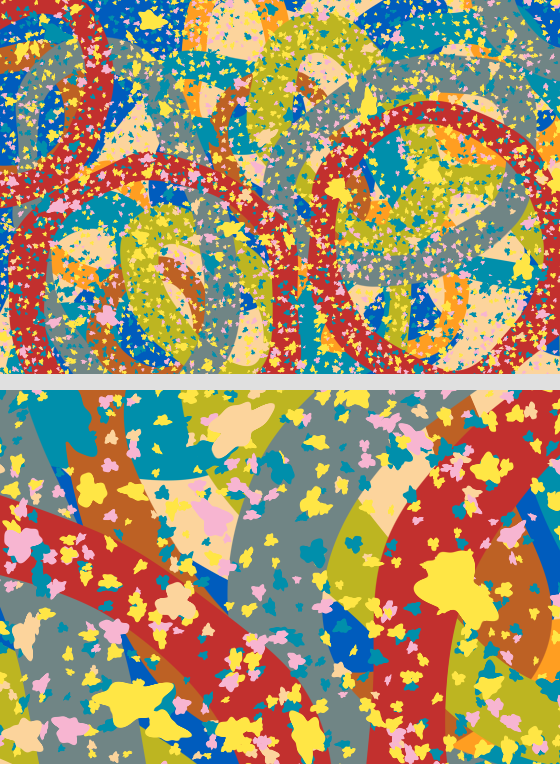
Top: the whole. Bottom: its middle third, enlarged.
This pattern is drawn by a Shadertoy shader. Its source:

```glsl
// Overlapping looping paint bands under a dense scatter of confetti chips.

const vec3 BLUE   = vec3(0.00, 0.36, 0.74);
const vec3 CREAM  = vec3(0.99, 0.83, 0.61);
const vec3 ORANGE = vec3(1.00, 0.62, 0.13);
const vec3 TEAL   = vec3(0.00, 0.56, 0.67);
const vec3 BROWN  = vec3(0.74, 0.38, 0.14);
const vec3 OLIVE  = vec3(0.74, 0.71, 0.13);
const vec3 GREY   = vec3(0.44, 0.52, 0.52);
const vec3 RED    = vec3(0.76, 0.19, 0.18);
const vec3 YELLOW = vec3(1.00, 0.90, 0.27);
const vec3 PINK   = vec3(0.97, 0.71, 0.82);
const float TAU = 6.2831853;

vec3 hash3(vec2 cell, float seed) {
    vec3 q = fract((cell.xyx + seed * 17.31) * vec3(0.1031, 0.1030, 0.0973));
    q += dot(q, q.yxz + 33.33);
    return fract((q.xxy + q.yzz) * q.zyx);
}

float noise(vec2 p, float seed) {
    vec2 i = floor(p), f = fract(p);
    f = f * f * (3.0 - 2.0 * f);
    float low  = mix(hash3(i, seed).x, hash3(i + vec2(1, 0), seed).x, f.x);
    float high = mix(hash3(i + vec2(0, 1), seed).x, hash3(i + vec2(1, 1), seed).x, f.x);
    return mix(low, high, f.y);
}

vec2 rotate(vec2 p, float angle) {
    float c = cos(angle), s = sin(angle);
    return vec2(c * p.x - s * p.y, s * p.x + c * p.y);
}

float cover(float dist) {
    float edge = 0.75 / iResolution.y;
    return 1.0 - smoothstep(-edge, edge, dist);
}

// Approximate signed distance to an ellipse outline
float ellipseDistance(vec2 p, vec2 radii) {
    float f = length(p / radii);
    return f * (f - 1.0) / (length(p / (radii * radii)) + 1e-4);
}

// Paints evenly spread elliptical bands of one colour
vec3 paintBands(vec3 base, vec3 ink, vec2 p, int count, vec2 radiusRange, float width, float seed) {
    vec2 area = vec2(iResolution.x / iResolution.y, 1.0);
    vec2 start = hash3(vec2(seed, 3.0), seed).xy;
    vec2 wobble = vec2(noise(p * 5.0, seed), noise(p * 5.0, seed + 50.0)) - 0.5;
    float dist = 1e3;
    for (int i = 0; i < count; i++) {
        float n = float(i);
        vec3 h = hash3(vec2(n, seed), seed + 7.0);
        vec2 center = fract(start + n * vec2(0.7549, 0.5698)) * area;
        vec2 q = rotate(p + wobble * 0.07 - center, h.x * TAU);
        float radius = mix(radiusRange.x, radiusRange.y, h.y);
        float squash = mix(0.7, 1.0, h.z);
        float ring = abs(ellipseDistance(q, radius * vec2(1.0 / squash, squash)));
        float swell = 1.0 + 0.2 * sin(atan(q.y, q.x) + h.z * TAU);
        dist = min(dist, ring - 0.5 * width * swell);
    }
    return mix(base, ink, cover(dist));
}

// Signed distance to irregular chips, one candidate per grid cell
float chipDistance(vec2 p, float size, float density, float seed) {
    vec2 home = floor(p / size);
    float dist = 1e3;
    for (int y = -1; y <= 1; y++)
    for (int x = -1; x <= 1; x++) {
        vec2 cell = home + vec2(x, y);
        vec3 place = hash3(cell, seed);
        float clump = 0.65 + 0.7 * noise(cell * size * 9.0, seed);
        if (place.z > density * clump) continue;
        vec3 form = hash3(cell, seed + 31.0);
        vec2 q = p / size - cell - mix(vec2(0.15), vec2(0.85), place.xy);
        float stretch = mix(1.0, 1.35, form.z);
        q = rotate(q, form.y * TAU) * vec2(stretch, 1.0 / stretch);
        float a = atan(q.y, q.x), phase = form.z * 40.0;
        float ragged = 1.0 + 0.20 * sin(3.0 * a + phase) + 0.13 * sin(5.0 * a - phase)
                     + 0.08 * sin(8.0 * a + 2.0 * phase);
        float radius = mix(0.13, 0.36, form.x);
        dist = min(dist, (length(q) - radius * ragged) * size);
    }
    return dist;
}

vec3 scatterChips(vec3 base, vec3 ink, vec2 p, float size, float density, float seed) {
    return mix(base, ink, cover(chipDistance(p, size, density, seed)));
}

void mainImage(out vec4 fragColor, in vec2 fragCoord) {
    vec2 p = fragCoord / iResolution.y;

    // Bands, from the bottom layer to the top
    vec3 color = BLUE;
    color = paintBands(color, CREAM,  p, 7, vec2(0.10, 0.40), 0.130, 1.0);
    color = paintBands(color, ORANGE, p, 5, vec2(0.08, 0.20), 0.070, 2.0);
    color = paintBands(color, TEAL,   p, 5, vec2(0.10, 0.35), 0.090, 3.0);
    color = paintBands(color, BROWN,  p, 3, vec2(0.10, 0.20), 0.065, 4.0);
    color = paintBands(color, OLIVE,  p, 3, vec2(0.13, 0.36), 0.090, 5.0);
    color = paintBands(color, GREY,   p, 3, vec2(0.13, 0.40), 0.085, 6.0);
    color = paintBands(color, RED,    p, 3, vec2(0.22, 0.45), 0.088, 7.0);

    // Chips, from fine and dense to large and rare
    for (int i = 0; i < 3; i++) {
        float n = float(i);
        float size = 0.021 * pow(2.0, n);
        float density = 0.42 * pow(0.3, n);
        color = scatterChips(color, CREAM,  p, size, density * 0.25, 11.0 + n);
        color = scatterChips(color, TEAL,   p, size, density * 0.95, 21.0 + n);
        color = scatterChips(color, PINK,   p, size, density * 0.60, 31.0 + n);
        color = scatterChips(color, YELLOW, p, size, density, 41.0 + n);
    }
    fragColor = vec4(color, 1.0);
}
```
